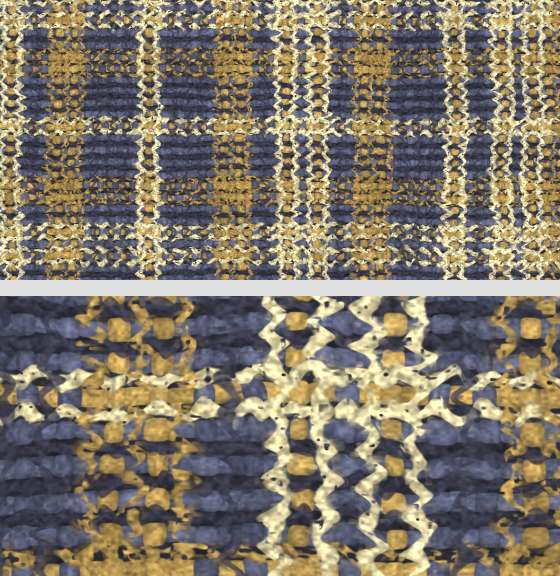
Top: the whole. Bottom: its middle third, enlarged.
Give the GLSL for this texture, as a Shadertoy shader.

```glsl
// Woven boucle tweed: navy ground with a check of mustard and cream yarns.

const float PI = 3.14159265;
const vec2  YARNS = vec2(36.5, 47.5);    // warp and weft yarns per canvas height
const float REPEAT = 40.0;               // yarns in one check repeat
const float WEFT_SHIFT = 2.0;            // start of the check, in rows
const vec2  SKIP_AT = vec2(63.5, 70.5);  // columns where the warp skips ahead
const vec2  SKIP_BY = vec2(12.0, 4.0);
const float WOBBLE = 0.75;               // drift of the yarns
const float ZIGZAG = 0.24;               // sideways swing of the loops
const vec2  WARP_FLOAT = vec2(0.49, 0.64);  // half width, half length
const vec2  WEFT_FLOAT = vec2(0.54, 0.74);

const vec3 GAP   = vec3(0.17, 0.17, 0.21);
const vec3 NAVY  = vec3(0.25, 0.25, 0.32);
const vec3 BLUE  = vec3(0.39, 0.41, 0.52);
const vec3 GOLD  = vec3(0.79, 0.65, 0.36);
const vec3 CREAM = vec3(0.97, 0.92, 0.71);

float hash(vec2 p) {
    vec3 q = fract(p.xyx * 0.1031);
    q += dot(q, q.yzx + 33.33);
    return fract((q.x + q.y) * q.z);
}

float noise(vec2 p) {
    vec2 i = floor(p), f = fract(p);
    f = f * f * (3.0 - 2.0 * f);
    vec2 e = vec2(0.0, 1.0);
    return mix(mix(hash(i), hash(i + e.yx), f.x),
               mix(hash(i + e.xy), hash(i + e.yy), f.x), f.y);
}

// Stripe order: 0 is ground, 1 is mustard, 2 is cream (even yarns only).
int stripeKind(float k, bool warp) {
    k += warp ? dot(SKIP_BY, step(SKIP_AT, vec2(k))) : -WEFT_SHIFT;
    float m = mod(k, REPEAT);
    float goldBand = min(abs(m - 8.0), abs(m - 30.0));
    float creamPair = abs(m - 19.0);
    float creamGroup = abs(mod(m + 21.0, REPEAT) - 20.0);
    bool looped = mod(k, 2.0) < 0.5;
    if (looped && (creamPair < 1.5 || creamGroup < 3.5)) return 2;
    bool core = creamPair < 0.5 || abs(creamGroup - 2.0) < 0.5;
    return goldBand < 2.5 || core ? 1 : 0;
}

// Thick plain yarn, seen as a row of rounded floats. s = (across, along).
vec3 plainYarn(vec3 base, vec2 s, bool warp, float edge) {
    float k = 2.0 * floor(s.x * 0.5) + 1.0;
    float along = warp ? 2.0 * floor(s.y * 0.5) + 1.0
                       : 2.0 * floor(s.y * 0.5 + 0.5);
    vec2 id = vec2(k, along) + (warp ? 11.0 : 211.0);
    vec2 size = (warp ? WARP_FLOAT : WEFT_FLOAT) * (0.88 + 0.24 * hash(id));
    vec2 r = (s - vec2(k, along)) / size;
    vec2 r2 = r * r;
    float inside = 1.0 - pow(dot(r2, r2) + 1e-6, 0.25);
    float cover = smoothstep(-edge, edge, inside);
    float fibre = noise(s * vec2(5.0, 2.0) + id);
    float shade = (1.08 - 0.2 * dot(r, r)) * (0.78 + 0.28 * fibre);
    shade *= 0.88 + 0.22 * hash(id + 57.0);
    vec3 color = stripeKind(k, warp) > 0 ? GOLD : BLUE;
    return mix(base, color * shade, cover);
}

// Thin looped yarn: a broken zigzag with stray fuzz. s = (across, along).
vec3 loopedYarn(vec3 base, vec2 s, bool warp, float edge) {
    float k = 2.0 * floor(s.x * 0.5 + 0.5);
    float seed = k * 7.31 + (warp ? 19.0 : 419.0);
    int kind = stripeKind(k, warp);
    float over = 0.5 + 0.5 * cos(PI * (s.y - (warp ? 0.0 : 1.0)));
    float swing = ZIGZAG * sin(PI * s.y + seed)
                + 0.55 * (noise(vec2(s.y * 1.7, seed)) - 0.5);
    float d = s.x - k - swing;
    float width = mix(0.19, 0.43, over) * (0.65 + 0.7 * noise(vec2(s.y * 2.3, seed + 5.0)));
    width *= kind == 2 ? 1.12 : 0.9;
    float grain = noise(s * 3.7 + seed);
    float cover = smoothstep(edge, -edge, abs(d) - width);
    if (kind == 1) cover *= smoothstep(0.2, 0.55, grain);
    if (kind == 2) cover *= smoothstep(0.05, 0.3, grain);
    if (kind == 0) cover *= 0.8;
    // Stray loops thin out away from the yarn
    float fuzz = smoothstep(0.58, 0.78, noise(s * 3.1 + seed + 40.0)) * exp(-3.0 * d * d);
    cover = max(cover, fuzz * (kind == 0 ? 0.65 : 0.8));
    vec3 color = kind == 2 ? CREAM : kind == 1 ? GOLD * 0.94 : NAVY;
    float shade = 0.68 + 0.45 * noise(s * 4.3 + seed + 80.0);
    shade *= 1.0 - 0.22 * smoothstep(0.0, 0.6, abs(d));
    return mix(base, color * shade * 1.06, cover);
}

vec3 weave(vec2 p, float edge) {
    vec2 q = vec2(p.x, 1.0 - p.y) * YARNS - 0.5;
    // Slow drift plus a small tremor
    q += WOBBLE * (vec2(noise(p * 5.0), noise(p * 5.0 + 31.0)) - 0.5);
    q += 0.5 * WOBBLE * (vec2(noise(p * 24.0 + 7.0), noise(p * 24.0 + 63.0)) - 0.5);
    vec3 color = GAP * (0.75 + 0.5 * noise(q * 3.0));
    color = plainYarn(color, q.yx, false, edge);
    color = plainYarn(color, q, true, edge);
    color = loopedYarn(color, q.yx, false, edge);
    color = loopedYarn(color, q, true, edge);
    // Uneven wear and fine lint
    color *= 0.92 + 0.16 * noise(p * 9.0 + 90.0);
    return color * (0.86 + 0.28 * noise(q * 6.0 + 150.0));
}

void mainImage(out vec4 fragColor, in vec2 fragCoord) {
    float edge = max(0.08, 0.5 * YARNS.y / iResolution.y);
    vec3 sum = vec3(0.0);
    for (int i = 0; i < 4; i++) {
        vec2 jitter = vec2(i & 1, i >> 1) * 0.5 - 0.25;
        sum += weave((fragCoord + jitter) / iResolution.y, edge);
    }
    fragColor = vec4(sum * 0.25, 1.0);
}
```
